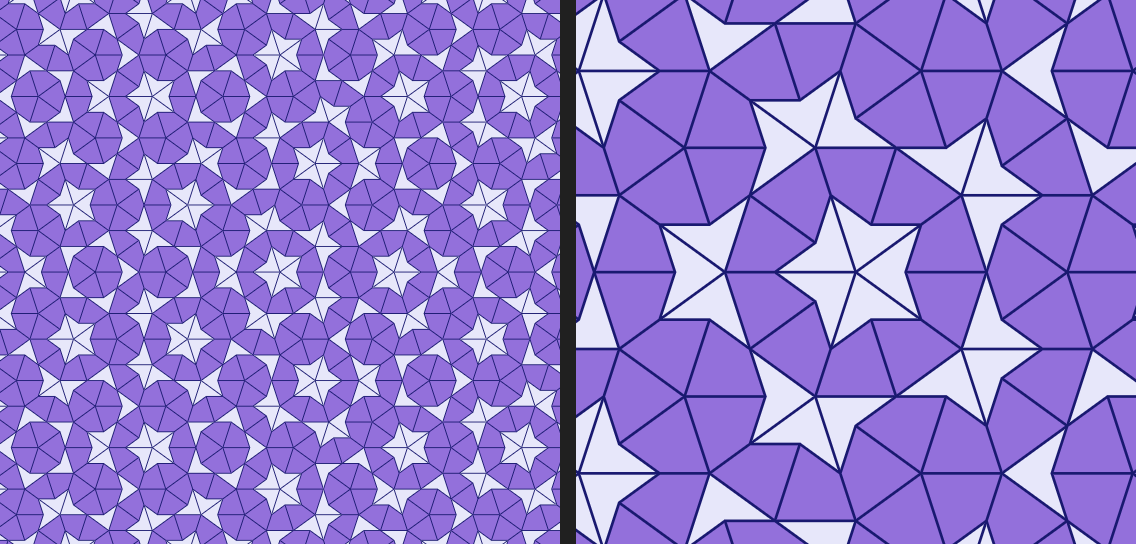
Left: the whole. Right: its middle third, enlarged.
A Shadertoy shader for this pattern:

```glsl
// Penrose tiling of violet kites and pale darts with thin navy outlines

const float PHI = 1.618034;
const vec3 KITE_VIOLET = vec3(0.576, 0.439, 0.859);
const vec3 DART_LAVENDER = vec3(0.906, 0.906, 0.98);
const vec3 OUTLINE_NAVY = vec3(0.098, 0.098, 0.439);

// Signed distance from p to the line through a and b
float lineDistance(vec2 p, vec2 a, vec2 b) {
    vec2 along = normalize(b - a);
    return along.x * (p.y - a.y) - along.y * (p.x - a.x);
}

// True if p and q lie on the same side of the line through a and b
bool sameSide(vec2 p, vec2 q, vec2 a, vec2 b) {
    return lineDistance(p, a, b) * lineDistance(q, a, b) > 0.0;
}

vec2 direction(float degrees) {
    return vec2(cos(radians(degrees)), sin(radians(degrees)));
}

void mainImage(out vec4 fragColor, in vec2 fragCoord) {
    vec2 p = (fragCoord - 0.5 * iResolution.xy) / iResolution.x;
    float pixel = 1.0 / iResolution.x;

    // Start with one half kite that encloses the canvas; b is its sharp apex
    float leg = 0.0481 * pow(PHI, 9.0);
    vec2 b = -2.657 * direction(18.0);
    vec2 a = b + leg * direction(0.0);
    vec2 c = b + leg * direction(36.0);
    bool isDart = false;

    // Split nine times, keeping the half tile that holds p; bc is the tile axis
    for (int level = 0; level < 9; level++) {
        vec2 oldA = a, oldB = b, oldC = c;
        if (isDart) {
            vec2 cut = mix(oldC, oldA, 1.0 / PHI);
            isDart = sameSide(p, oldA, cut, oldB);
            if (isDart) { a = oldB; b = cut; c = oldA; }
            else        { a = cut; b = oldC; c = oldB; }
        } else {
            vec2 legCut = mix(oldA, oldB, 1.0 / PHI);
            vec2 axisCut = mix(oldB, oldC, 1.0 / PHI);
            isDart = sameSide(p, oldB, legCut, axisCut);
            if (isDart) {
                a = axisCut; b = legCut; c = oldB;
            } else {
                a = sameSide(p, oldC, oldA, axisCut) ? oldC : legCut;
                b = oldA;
                c = axisCut;
            }
        }
    }

    // Outline the two outer sides; the axis between mirrored halves stays bare
    float edge = min(abs(lineDistance(p, a, b)), abs(lineDistance(p, a, c)));
    float ink = clamp((0.0008 - edge) / pixel + 0.5, 0.0, 1.0);
    vec3 fill = isDart ? DART_LAVENDER : KITE_VIOLET;
    fragColor = vec4(mix(fill, OUTLINE_NAVY, ink), 1.0);
}
```
